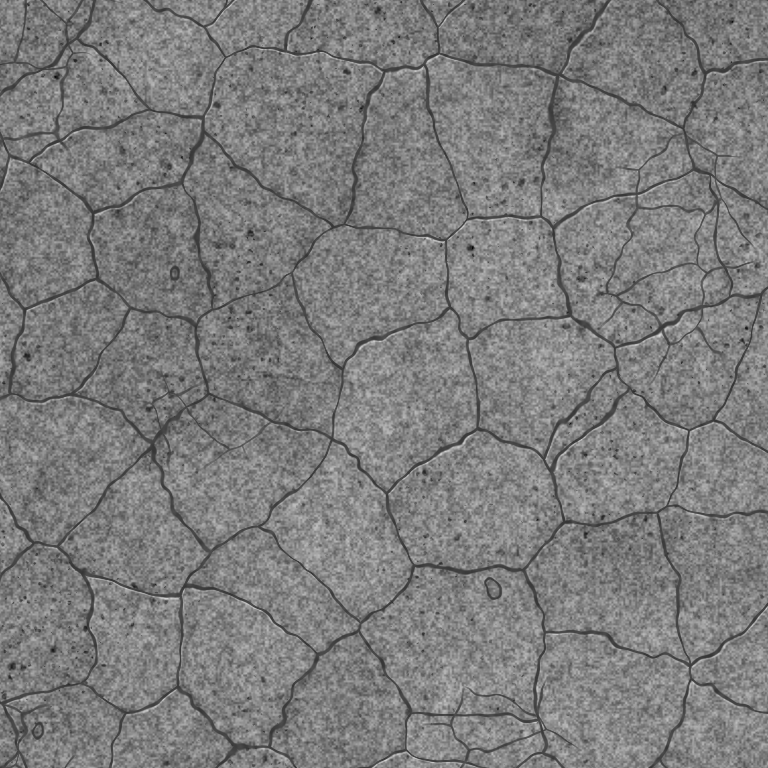
Give the GLSL for this texture, as a three.js fragment shader.

```glsl
// Cracked grey concrete: a warped, weighted Voronoi diagram gives the slabs
// and their dark cracks; a finer one adds chips in places. Layered value
// noise makes the grain, and sparse jittered grids place specks and pits.
varying vec2 vUv;

float hash(vec2 p) {
  vec3 q = fract(p.xyx * 0.1031);
  q += dot(q, q.yzx + 33.33);
  return fract((q.x + q.y) * q.z);
}

vec2 hash2(vec2 p) {
  return vec2(hash(p + 17.3), hash(p + 71.9));
}

float noise(vec2 p) {
  vec2 i = floor(p), f = fract(p);
  f = f * f * (3.0 - 2.0 * f);
  return mix(mix(hash(i), hash(i + vec2(1, 0)), f.x),
             mix(hash(i + vec2(0, 1)), hash(i + vec2(1, 1)), f.x), f.y);
}

vec2 noise2(vec2 p) {
  return vec2(noise(p), noise(p + 43.7)) - 0.5;
}

// Weights make some slabs large and squeeze others small.
float slabWeight(vec2 cell) {
  return 0.3 * hash(cell + 5.1);
}

// Returns distance to the nearest slab border, its normal, and a slab id.
vec4 slabs(vec2 p) {
  vec2 base = floor(p), own = vec2(0.0), ownCell = base;
  float best = 1e3;
  for (int y = -2; y <= 2; y++)
    for (int x = -2; x <= 2; x++) {
      vec2 cell = base + vec2(x, y);
      vec2 site = cell + hash2(cell) - p;
      float d = dot(site, site) - slabWeight(cell);
      if (d < best) { best = d; own = site; ownCell = cell; }
    }
  vec3 border = vec3(1e3, 0.0, 0.0);
  for (int y = -2; y <= 2; y++)
    for (int x = -2; x <= 2; x++) {
      vec2 cell = base + vec2(x, y);
      vec2 site = cell + hash2(cell) - p;
      float gap = length(site - own);
      if (gap > 0.001) {
        float d = (dot(site, site) - slabWeight(cell) - best) / (2.0 * gap);
        if (d < border.x) border = vec3(d, (site - own) / gap);
      }
    }
  return vec4(border, hash(ownCell + 9.4));
}

// Small soft dark dots, one at most per grid cell.
float specks(vec2 p) {
  vec2 cell = floor(p);
  vec2 offset = fract(p) - 0.3 - 0.4 * hash2(cell);
  offset += 0.2 * noise2(p * 4.0);
  float radius = mix(0.08, 0.27, hash(cell + 2.7));
  float dotMask = 1.0 - smoothstep(radius * 0.4, radius * 1.3, length(offset));
  return dotMask * smoothstep(0.55, 1.0, hash(cell + 8.2));
}

// Rare hollow pits: x is the dark outline, y the inside.
vec2 pits(vec2 uv) {
  vec2 p = uv * 7.0 + 3.0, cell = floor(p);
  vec2 offset = (fract(p) - 0.3 - 0.4 * hash2(cell)) / 7.0;
  offset += 0.006 * noise2(uv * 90.0);
  float radius = mix(0.005, 0.013, hash(cell + 4.6));
  float d = length(offset * vec2(1.15, 0.9)) - radius;
  float present = step(0.91, hash(cell + 21.4));
  return present * vec2(1.0 - smoothstep(0.0005, 0.0028, abs(d)),
                        1.0 - smoothstep(-0.002, 0.001, d));
}

void main() {
  vec2 uv = vUv;
  vec2 warped = uv + 0.045 * noise2(uv * 7.0) + 0.017 * noise2(uv * 22.0)
              + 0.007 * noise2(uv * 65.0);
  vec4 slab = slabs(warped * 6.8 + 2.0);
  vec4 chip = slabs(warped * 11.0 + 31.0);
  float slabDist = slab.x / 6.8, chipDist = chip.x / 11.0;

  // Broad mottling, slab tone and fine grain
  float tone = 0.512 + 0.04 * (slab.w - 0.5);
  tone += 0.09 * (noise(uv * 3.0 + 6.0) - 0.5) + 0.06 * (noise(uv * 11.0) - 0.5);
  tone += 0.08 * (noise(uv * 70.0) - 0.5) + 0.17 * (noise(uv * 190.0) - 0.5);
  tone += 0.22 * (noise(uv * 390.0 + 12.0) - 0.5);

  // Specks gather in patches; hairlines follow noise contours
  float patches = 0.4 + 0.9 * smoothstep(0.3, 0.75, noise(uv * 9.0 + 50.0));
  tone -= patches * (0.2 * specks(uv * 48.0) + 0.17 * specks(uv * 95.0 + 7.0));
  float contour = abs(noise(warped * 9.0 + 80.0) - 0.5);
  float hairline = 1.0 - smoothstep(0.004, 0.018, contour);
  tone -= 0.06 * hairline * smoothstep(0.5, 0.7, noise(uv * 6.0 + 15.0));

  // Pits
  vec2 pit = pits(uv);
  tone = mix(tone - 0.08 * pit.y, 0.2, 0.85 * pit.x);

  // Cracks of ragged width, with a lit lower lip and a soft shadow
  float ragged = noise(uv * 55.0 + 3.0);
  float width = mix(0.0008, 0.0023, ragged);
  float chipped = smoothstep(0.58, 0.66, noise(uv * 4.5 + 24.0));
  float crack = 1.0 - smoothstep(width * 0.5, width + 0.0012, slabDist);
  float chipCrack = 1.0 - smoothstep(width * 0.3, width * 0.7 + 0.0012, chipDist);
  float lip = smoothstep(0.001, 0.003, slabDist) * (1.0 - smoothstep(0.003, 0.0055, slabDist));
  float lit = max(dot(slab.yz, vec2(-0.35, 0.94)), 0.0);
  tone += 0.2 * lip * lit * smoothstep(0.35, 0.7, noise(uv * 14.0 + 9.0));
  tone -= 0.07 * exp(-slabDist / 0.005);
  tone = mix(tone, 0.19 + 0.1 * noise(uv * 150.0), max(crack * 0.92, chipCrack * chipped * 0.8));

  gl_FragColor = vec4(vec3(clamp(tone, 0.0, 1.0)), 1.0);
}
```
